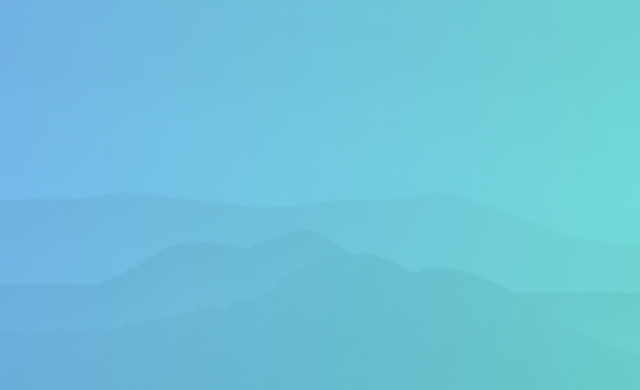
A WebGL 1 fragment shader for this background:

```glsl
precision highp float;
// Hazy layered mountain ridges under a soft blue to teal gradient sky.
uniform vec2 u_resolution;

vec2 randomGradient(vec2 cell) {
  float angle = 6.2832 * fract(sin(dot(cell, vec2(12.99, 78.23))) * 4375.85);
  return vec2(cos(angle), sin(angle));
}

float gradientNoise(vec2 p) {
  vec2 i = floor(p), f = fract(p);
  vec2 w = f * f * f * (f * (f * 6.0 - 15.0) + 10.0);
  float a = dot(randomGradient(i), f);
  float b = dot(randomGradient(i + vec2(1, 0)), f - vec2(1, 0));
  float c = dot(randomGradient(i + vec2(0, 1)), f - vec2(0, 1));
  float d = dot(randomGradient(i + vec2(1, 1)), f - vec2(1, 1));
  return mix(mix(a, b, w.x), mix(c, d, w.x), w.y);
}

float fbm(vec2 p) {
  float sum = 0.0, amplitude = 0.5;
  for (int i = 0; i < 4; i++) {
    sum += amplitude * gradientNoise(p);
    p = p * 2.03 + 7.1;
    amplitude *= 0.5;
  }
  return sum;
}

float bump(float x, float center, float width) {
  float d = (x - center) / width;
  return exp(-d * d);
}

// Ridge heights across the canvas
float farRidge(float x) {
  return 0.489 + 0.018 * bump(x, 0.2, 0.06) - 0.02 * bump(x, 0.42, 0.08)
    + 0.018 * bump(x, 0.685, 0.04) - 0.11 * smoothstep(0.7, 0.95, x)
    + 0.008 * fbm(vec2(x * 32.0, 2.4));
}

float middleRidge(float x) {
  return 0.272 + 0.108 * smoothstep(0.14, 0.3, x) - 0.016 * bump(x, 0.378, 0.03)
    + 0.03 * bump(x, 0.475, 0.045) - 0.13 * smoothstep(0.49, 0.66, x)
    + 0.014 * fbm(vec2(x * 75.0, 5.3));
}

float frontRidge(float x) {
  float trees = mix(0.032, 0.012, smoothstep(0.4, 0.55, x));
  return 0.15 + 0.085 * smoothstep(0.1, 0.45, x) + 0.115 * smoothstep(0.37, 0.53, x)
    - 0.035 * smoothstep(0.57, 0.65, x) - 0.012 * bump(x, 0.64, 0.02)
    - 0.225 * smoothstep(0.68, 1.02, x) + trees * fbm(vec2(x * 95.0, 8.6));
}

// Soft coverage of the area below a ridge
float below(float y, float ridge, float softness) {
  return 1.0 - smoothstep(-softness, softness, y - ridge);
}

void main() {
  vec2 uv = gl_FragCoord.xy / u_resolution;
  float pixel = 1.0 / u_resolution.y;

  // Sky, brightening toward the horizon, with faint stretched clouds
  float across = 0.93 * uv.x + 0.07 * (1.0 - uv.y);
  vec3 color = mix(vec3(0.45, 0.715, 0.91), vec3(0.44, 0.85, 0.835), across);
  float shade = mix(1.01, 0.978, smoothstep(0.5, 1.0, uv.y));
  shade += 0.016 * fbm(vec2(uv.x * 2.5 + uv.y, uv.y * 9.0));

  // Ridges, each thinning into mist below its crest
  float far = farRidge(uv.x);
  float farShade = mix(0.972, 0.99, smoothstep(0.0, 0.2, far - uv.y));
  farShade = mix(farShade, 0.985, smoothstep(0.4, 0.85, uv.x));
  shade = mix(shade, farShade, below(uv.y, far, 0.004 + pixel));

  float middle = middleRidge(uv.x);
  float middleShade = mix(0.95, 0.967, smoothstep(0.0, 0.16, middle - uv.y));
  shade = mix(shade, middleShade, below(uv.y, middle, 0.002 + pixel));

  float front = frontRidge(uv.x);
  float frontShade = 0.945 - 0.012 * smoothstep(0.0, 0.25, front - uv.y);
  frontShade += 0.012 * fbm(uv * vec2(90.0, 28.0));
  shade = mix(shade, frontShade, below(uv.y, front, 0.003 + pixel));

  // Land absorbs slightly more red than the sky
  color *= shade;
  color.r -= 0.25 * max(0.97 - shade, 0.0);
  gl_FragColor = vec4(color, 1.0);
}
```
